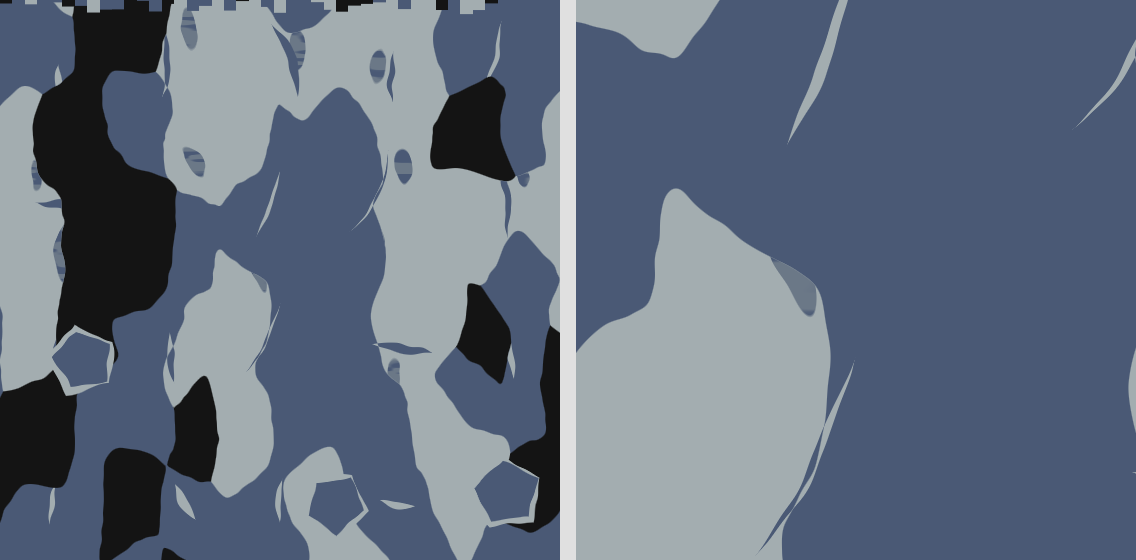
Left: the whole. Right: its middle third, enlarged.
Give the GLSL for this pattern, as a Shadertoy shader.

```glsl
// Flat camouflage in slate blue, pale grey and near-black. Jittered cells get one
// of three classes; soft cell weights per class merge them into upright blobs.
// Tapered slivers, rimmed pentagons, hatched lenses and top bars add fine detail.

const vec3 DARK  = vec3(0.08, 0.08, 0.08);
const vec3 LIGHT = vec3(0.64, 0.68, 0.69);
const vec3 BLUE  = vec3(0.29, 0.35, 0.46);
const vec3 MID   = vec3(0.42, 0.47, 0.53);

float hash(vec2 p) {
    vec3 q = fract(vec3(p.xyx) * 0.1031);
    q += dot(q, q.yzx + 33.33);
    return fract((q.x + q.y) * q.z);
}

vec2 hash2(vec2 p) { return vec2(hash(p + 17.3), hash(p + 71.9)); }

float noise(vec2 p) {
    vec2 i = floor(p), f = fract(p);
    f = f * f * (3.0 - 2.0 * f);
    return mix(mix(hash(i), hash(i + vec2(1, 0)), f.x),
               mix(hash(i + vec2(0, 1)), hash(i + vec2(1, 1)), f.x), f.y);
}

vec2 warp(vec2 p, float freq, float amount) {
    vec2 q = p * freq;
    return p + amount * (vec2(noise(q + 5.1), noise(q + 43.7)) - 0.5);
}

float cover(float dist, float pixel) { return clamp(0.5 - dist / pixel, 0.0, 1.0); }

float fieldCover(float v) { return clamp(0.5 + v / max(fwidth(v), 1e-5), 0.0, 1.0); }

// One-hot class (dark, light, blue); each row is stratified to keep the shares even
vec3 cellClass(vec2 cell, vec2 grid) {
    float pick = floor(hash(vec2(cell.y, 9.0)) * 4.0);
    float stride = pick < 1.0 ? 1.0 : pick < 2.0 ? 3.0 : pick < 3.0 ? 7.0 : 9.0;
    float u = fract(cell.x * stride / grid.x + hash(vec2(cell.y, 31.0)));
    float height = (cell.y + 0.5) / grid.y;
    float lightShare = mix(0.2, 0.48, smoothstep(0.15, 0.75, height));
    float dark = step(u, 0.2);
    float light = step(u, 0.2 + lightShare) - dark;
    return vec3(dark, light, 1.0 - dark - light);
}

// Smooth closeness to the nearest cells of each class
vec3 classField(vec2 p, vec2 grid, float sharpness) {
    vec2 q = p * grid, base = floor(q);
    vec3 weight = vec3(1e-9);
    for (int j = -2; j <= 2; j++)
    for (int i = -2; i <= 2; i++) {
        vec2 cell = base + vec2(i, j);
        vec2 d = q - cell - 0.5 - 0.75 * (hash2(cell) - 0.5);
        float size = 1.4 * hash(cell + 3.7);
        weight += cellClass(cell, grid) * exp(size - sharpness * dot(d, d));
    }
    return log(weight) / sharpness;
}

// Bent stroke tapering to both ends, mostly upright
float sliver(vec2 p, vec2 grid) {
    vec2 cell = floor(p * grid), r = hash2(cell + 200.0);
    vec2 q = p - (cell + 0.5) / grid - 0.06 * (r - 0.5);
    float angle = hash(cell + 220.0) < 0.25 ? 1.45 : 1.1 * (r.x - 0.5);
    float c = cos(angle), s = sin(angle);
    q = vec2(c * q.x + s * q.y, c * q.y - s * q.x);
    q.x += 6.0 * (r.y - 0.5) * q.y * q.y;
    float halfLength = mix(0.03, 0.075, r.y);
    float taper = 1.0 - pow(q.y / halfLength, 2.0);
    return abs(q.x) - mix(0.002, 0.009, r.x) * taper;
}

// x: distance to a scattered pentagon, y: distance to its uneven rim
vec2 pentagon(vec2 p, vec2 grid) {
    vec2 cell = floor(p * grid), r = hash2(cell + 300.0);
    float chance = cell.y < 0.5 ? 0.65 : 0.1;
    if (hash(cell + 330.0) > chance) return vec2(1.0);
    vec2 q = p - (cell + 0.5) / grid - vec2(0.1, 0.06) * (r - 0.5);
    q.y += 0.03;
    float angle = atan(q.y, q.x) + r.x, sector = 6.28318 / 5.0;
    float d = length(q) * cos(mod(angle, sector) - 0.5 * sector) - mix(0.04, 0.052, r.y);
    return vec2(d, abs(d) - 0.009 * noise(p * 28.0) + 0.001);
}

// Small upright lens
float lens(vec2 p, vec2 grid) {
    vec2 cell = floor(p * grid), r = hash2(cell + 400.0);
    vec2 q = p - (cell + 0.5) / grid - 0.1 * (r - 0.5);
    vec2 radius = vec2(mix(0.008, 0.016, r.x), mix(0.02, 0.045, r.y));
    return (length(q / radius) - 1.0) * radius.x;
}

void mainImage(out vec4 fragColor, in vec2 fragCoord) {
    float pixel = 1.0 / iResolution.y;
    vec2 p = fragCoord * pixel;
    vec2 bent = warp(warp(p, 9.0, 0.055), 55.0, 0.005);

    // Main patches
    vec3 field = classField(bent, vec2(10.0, 6.0), 9.0);
    float dark = fieldCover(field.x - max(field.y, field.z));
    float light = fieldCover(field.y - field.z);
    vec3 color = mix(mix(BLUE, LIGHT, light), DARK, dark);

    // Hatched lenses inside the pale areas
    float hatch = smoothstep(0.3, 0.5, noise(vec2(p.x * 25.0, p.y * 150.0)));
    float lensCover = cover(lens(bent, vec2(5.0)), pixel);
    color = mix(color, mix(BLUE, MID, hatch), lensCover * light * (1.0 - dark));

    // Slivers: blue cracks on pale, pale strands on blue
    vec2 wobbly = warp(p, 40.0, 0.006);
    float strand = cover(sliver(wobbly, vec2(5.0, 4.0)), pixel);
    color = mix(color, mix(LIGHT, BLUE, light), strand * (1.0 - dark));

    // Blue pentagons with a pale rim
    vec2 shape = pentagon(wobbly, vec2(4.0));
    color = mix(color, BLUE, cover(shape.x, pixel));
    color = mix(color, LIGHT, cover(shape.y, pixel));

    // Short bars hanging from the top edge
    float bar = floor(p.x * 45.0), tone = hash(vec2(bar, 500.0));
    vec3 barColor = tone < 0.25 ? DARK : tone < 0.6 ? LIGHT : BLUE;
    float barEnd = 1.0 - 0.026 * hash(vec2(bar, 510.0));
    color = mix(color, barColor, cover(barEnd - p.y, pixel));

    fragColor = vec4(color, 1.0);
}
```
